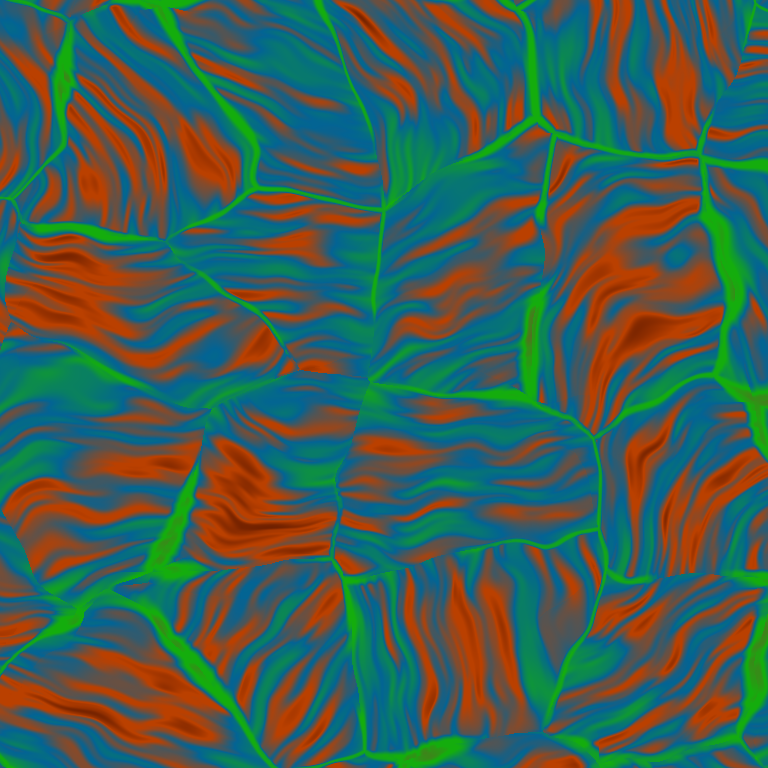
A Shadertoy shader for this texture:

```glsl
// Fibrous grains: warped Voronoi cells, each filled with bent, stretched noise
// at its own angle. Seams of varying width run between the cells. One signed
// height drives the palette: olive, green, blue, orange, dark red.

#define CELLS 4.0           // grains across the canvas
#define WARP 0.09           // bending of grains and fibres
#define FIBRE vec2(10., 62.) // fibre frequency along and across
#define BEND 3.0            // curvature of fibres inside a grain
#define CONTRAST 2.15       // strength of the fibres
#define LEVEL 0.41          // mean height; higher is more orange
#define SEAM_MIN 0.004      // thinnest seam half width
#define SEAM_MAX 0.036      // extra half width of the swollen seams
#define HALO 0.36           // cool shade beside the seams

const vec3 OLIVE  = vec3(0.42, 0.34, 0.16);
const vec3 GREEN  = vec3(0.08, 0.68, 0.05);
const vec3 BLUE   = vec3(0.01, 0.39, 0.58);
const vec3 ORANGE = vec3(0.73, 0.25, 0.00);
const vec3 RUST   = vec3(0.42, 0.12, 0.00);

// Integer hash: two random values per lattice point
vec2 hash2(vec2 lattice) {
    uvec2 v = uvec2(ivec2(lattice) + 4096);
    v = v * 1664525u + 1013904223u;
    v.x += v.y * 1664525u;
    v.y += v.x * 1664525u;
    v ^= v >> 16u;
    v.x += v.y * 1664525u;
    v.y += v.x * 1664525u;
    v ^= v >> 16u;
    return vec2(v & 0xffffu) / 65535.0;
}

// Two-channel value noise, 0 to 1
vec2 noise2(vec2 p) {
    vec2 i = floor(p), f = p - i;
    f = f * f * (3.0 - 2.0 * f);
    vec2 low  = mix(hash2(i), hash2(i + vec2(1, 0)), f.x);
    vec2 high = mix(hash2(i + vec2(0, 1)), hash2(i + vec2(1, 1)), f.x);
    return mix(low, high, f.y);
}

// Distance to the seam; also gives the grain id and the offset from its centre
float grainSeam(vec2 p, out vec2 id, out vec2 local) {
    vec2 g = p * CELLS, base = floor(g);
    vec2 nearest = vec2(9.0), second = vec2(9.0);
    id = base;
    for (int y = -2; y <= 2; y++)
    for (int x = -2; x <= 2; x++) {
        vec2 cell = base + vec2(x, y);
        vec2 r = cell + 0.1 + 0.8 * hash2(cell) - g;
        if (dot(r, r) < dot(nearest, nearest)) {
            second = nearest;
            nearest = r;
            id = cell;
        } else if (dot(r, r) < dot(second, second)) {
            second = r;
        }
    }
    local = -nearest / CELLS;
    return dot(0.5 * (nearest + second), normalize(second - nearest)) / CELLS;
}

// Bent streaks in the frame of one grain, centred on zero
float fibres(vec2 local, vec2 id, vec2 p) {
    vec2 trait = hash2(id + 71.0);
    float angle = -0.25 + 2.6 * (trait.x - 0.5);
    float c = cos(angle), s = sin(angle);
    vec2 q = mat2(c, -s, s, c) * local;
    q.y += BEND * (trait.y * 2.0 - 1.0) * q.x * q.x;
    q += 0.022 * (noise2(p * 17.0 + 5.0) - 0.5);
    q += id * 3.7;
    float coarse = noise2(q * FIBRE).x - 0.5;
    float fine = noise2(q * FIBRE * 2.1 + 31.0).y - 0.5;
    float patches = noise2(p * 10.0 + 13.0).x - 0.5;
    return 0.9 * coarse + 0.48 * fine + 0.6 * patches;
}

vec3 palette(float h) {
    vec3 warm = mix(BLUE, ORANGE, clamp(h, 0.0, 1.0));
    warm = mix(warm, RUST, clamp((h - 1.15) / 0.9, 0.0, 1.0));
    vec3 cool = mix(BLUE, GREEN, clamp(-h, 0.0, 1.0));
    cool = mix(cool, OLIVE, clamp((-h - 1.15) / 0.5, 0.0, 1.0));
    return h > 0.0 ? warm : cool;
}

void mainImage(out vec4 fragColor, in vec2 fragCoord) {
    vec2 uv = fragCoord / iResolution.y;

    // Wandering grain outlines
    vec2 p = uv + WARP * (noise2(uv * 5.0) - 0.5);
    p += 0.2 * WARP * (noise2(uv * 21.0 + 9.0) - 0.5);

    vec2 id, local;
    float d = grainSeam(p, id, local);

    // Fibre height, with the cool side compressed
    float h = LEVEL + CONTRAST * fibres(local, id, uv);
    h -= HALO * exp(-d / 0.02);
    h = h < 0.0 ? 0.6 * h : h;

    // Seams swell, thin out and fade along their length
    vec2 vary = noise2(uv * 9.0 + 47.0);
    float swell = vary.x * vary.x * vary.x;
    float width = SEAM_MIN + SEAM_MAX * swell;
    float present = smoothstep(0.2, 0.45, vary.y);
    float seam = present * (1.0 - smoothstep(0.2 * width, width, d));
    float depth = -0.85 - 0.9 * swell + 0.2 * h;
    h = mix(h, depth, seam);

    fragColor = vec4(palette(h), 1.0);
}
```
